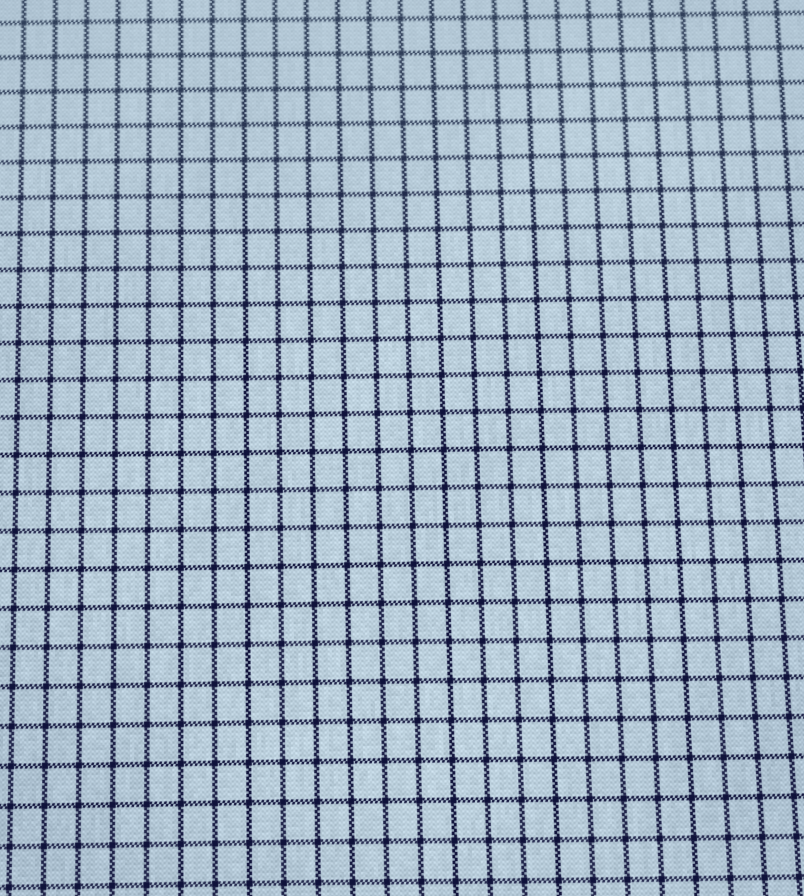
Write a WebGL 1 fragment shader that draws this texture.

```glsl
precision highp float;
// Pale blue woven shirting with a navy graph check, seen slightly from below.

uniform vec2 u_resolution;

const float TAU = 6.2831853;
const float STITCHES = 7.0;  // stitches per check along a line
const float THREADS = 8.0;   // ground threads per check
const int AA = 3;            // samples per pixel side

const vec3 CLOTH = vec3(0.735, 0.815, 0.865);
const vec3 SHADE = vec3(0.60, 0.68, 0.755);
const vec3 NAVY = vec3(0.06, 0.07, 0.23);
const vec3 SLATE = vec3(0.13, 0.19, 0.30);

float hash(vec2 p) {
  return fract(sin(dot(p, vec2(41.3, 289.1))) * 4375.85);
}

// Signed distance to the nearest whole number.
float toLine(float x) {
  return fract(x + 0.5) - 0.5;
}

// Check coordinates: whole numbers lie on the lines, rows count downward.
vec2 checkCoords(vec2 p) {
  float down = 1.0 - p.y;
  float column = (p.x - 0.2018) / mix(0.03496, 0.0384, down);
  float bend = 0.0005 * sin(p.x * 9.0 + down * 5.0);
  float drop = down + 0.0125 * p.x + bend - 0.026;
  float pitch = 0.0383;
  float growth = 0.000157;
  float row = 2.0 * drop / (pitch + sqrt(pitch * pitch + 4.0 * growth * drop));
  return vec2(column, row);
}

// Soft band around a line.
float band(float d, float halfWidth, float soft) {
  return 1.0 - smoothstep(halfWidth - soft, halfWidth + soft, abs(d));
}

// Two plies whose dark floats alternate from side to side.
float stitch(float along, float across, float slant, float fill) {
  float wave = sin(TAU * STITCHES * along + across * slant);
  float side = clamp(across / 0.025, -1.0, 1.0);
  return smoothstep(-0.4, 0.4, wave * side + fill);
}

// Coverage by dyed yarn.
float checkInk(vec2 c, float soft) {
  vec2 d = vec2(toLine(c.x), toLine(c.y));
  vec2 id = floor(c + 0.5);
  float warpTone = 0.88 + 0.12 * hash(vec2(id.x, 3.0));
  float weftTone = 0.82 + 0.16 * hash(vec2(7.0, id.y));
  float warpBand = band(d.x, 0.076, soft);
  float weftBand = band(d.y, 0.064, soft);
  float warp = warpBand * warpTone * mix(0.22, 1.0, stitch(c.y, d.x, 0.0, 0.25));
  float weft = weftBand * weftTone * mix(0.10, 1.0, stitch(c.x, d.y, 16.0, 0.05));
  float crossing = band(d.x, 0.092, soft) * band(d.y, 0.080, soft);
  return max(max(warp, weft), crossing);
}

// Plain weave relief; single threads and small cells differ in tone.
float weave(vec2 c) {
  vec2 t = c * THREADS;
  vec2 id = floor(t);
  float relief = sin(TAU * t.x) * sin(TAU * t.y);
  float ribs = sin(TAU * t.y + 0.8 * sin(TAU * 0.5 * t.x));
  float slub = hash(id) + 0.6 * hash(vec2(id.x, floor(c.y))) - 0.8;
  return 0.045 * relief + 0.022 * ribs + 0.045 * slub;
}

// Broad uneven light from layered sines.
float mottle(vec2 p) {
  float broad = sin(p.x * 7.0 + 2.0 * sin(p.y * 4.0));
  float fine = sin(p.y * 13.0 - p.x * 9.0 + sin(p.x * 17.0));
  return 0.5 + 0.3 * broad + 0.2 * fine;
}

vec3 fabric(vec2 p) {
  vec2 c = checkCoords(p);
  float haze = smoothstep(0.55, 1.0, p.y);  // the far end is out of focus
  float corner = length((p - vec2(0.45, 0.52)) * vec2(1.1, 1.0));
  float shadow = 0.20 * mottle(p) + 0.35 * smoothstep(0.35, 0.75, corner);
  vec3 ground = mix(CLOTH, SHADE, shadow) + weave(c) * (1.0 - 0.55 * haze);
  float ink = checkInk(c, mix(0.022, 0.050, haze)) * (1.0 - 0.10 * haze);
  return mix(ground, mix(NAVY, SLATE, haze), ink);
}

void main() {
  vec3 sum = vec3(0.0);
  for (int i = 0; i < AA; i++) {
    for (int j = 0; j < AA; j++) {
      vec2 offset = (vec2(float(i), float(j)) + 0.5) / float(AA) - 0.5;
      sum += fabric((gl_FragCoord.xy + offset) / u_resolution.y);
    }
  }
  gl_FragColor = vec4(sum / float(AA * AA), 1.0);
}
```
